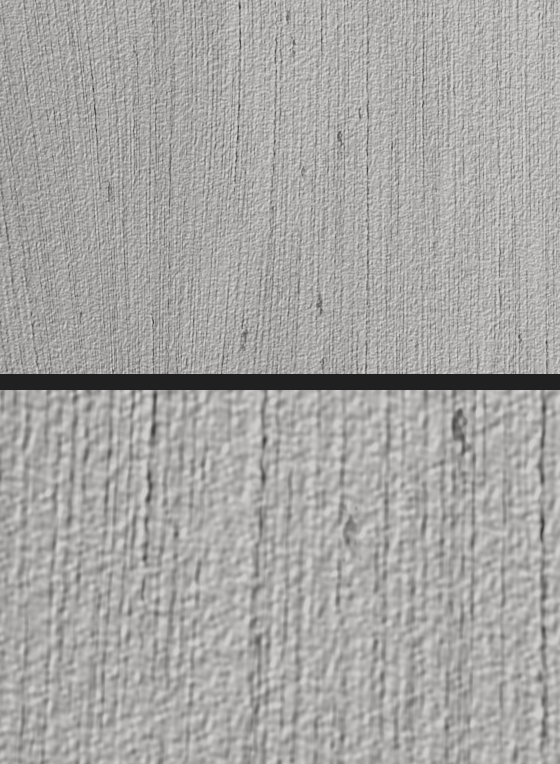
Top, the full canvas; bottom, a detail of the centre.
Write a Shadertoy shader that draws this texture.

```glsl
// Grey plaster brushed downwards: fine grain, combed grooves, furrows and small pits.
#define BASE_TONE 0.688
#define GRAIN_SCALE 200.0
#define GROOVE_SCALE 92.0
#define RELIEF_STRENGTH 0.32
#define LIGHT_STEP 0.004
#define GROOVE_SHADE 0.12
#define FURROW_SPACING 0.05
#define FURROW_SHADE 0.17
#define PIT_CELL vec2(0.13, 0.17)
#define PIT_CHANCE 0.2
#define PIT_SHADE 0.24

float hash(vec2 p) {
    vec3 q = fract(p.xyx * 0.1031);
    q += dot(q, q.yzx + 33.33);
    return fract((q.x + q.y) * q.z);
}

float noise(vec2 p) {
    vec2 i = floor(p), f = fract(p);
    f = f * f * (3.0 - 2.0 * f);
    return mix(mix(hash(i), hash(i + vec2(1, 0)), f.x),
               mix(hash(i + vec2(0, 1)), hash(i + vec2(1, 1)), f.x), f.y);
}

// Bends the vertical strokes: they lean right at the lower left, back near the middle.
vec2 strokeSpace(vec2 p) {
    float down = 1.0 - p.y;
    float left = exp(-pow((p.x - 0.12) / 0.25, 2.0));
    float middle = exp(-pow((p.x - 0.6) / 0.22, 2.0));
    float sway = 0.008 * (noise(p * vec2(3.0, 2.5) + 7.0) - 0.5);
    return vec2(p.x - 0.13 * left * down + 0.05 * middle * down * down + sway, p.y);
}

// Surface height: two turned sizes of grain plus combed ridges.
float height(vec2 p) {
    vec2 s = strokeSpace(p);
    float fine = noise(mat2(0.94, 0.34, -0.34, 0.94) * p * GRAIN_SCALE + 210.0);
    float coarse = noise(mat2(0.8, 0.6, -0.6, 0.8) * p * GRAIN_SCALE * 0.62 + 131.0);
    float ridges = noise(s * vec2(GROOVE_SCALE * 2.0, 5.0) + 400.0);
    return 0.58 * fine + 0.4 * coarse + 0.36 * ridges;
}

// Evenly combed dark lines, one per cell, long but speckled by the grain.
float grooves(vec2 s) {
    float x = s.x * GROOVE_SCALE + 1.6 * noise(s * vec2(22.0, 1.5) + 80.0);
    float id = floor(x);
    float offset = fract(x) - 0.5 - 0.4 * (hash(vec2(id + 60.0, 8.0)) - 0.5);
    offset += 0.22 * (noise(vec2(id * 3.1 + 200.0, s.y * 70.0)) - 0.5);
    float line = smoothstep(0.3, 0.04, abs(offset));
    float along = smoothstep(0.2, 0.75, noise(vec2(id * 5.7 + 300.0, s.y * 4.0)));
    float specks = smoothstep(0.1, 0.9, noise(s * vec2(150.0, 100.0) + 11.0));
    return line * (0.15 + 0.85 * along) * (0.35 + 1.1 * specks);
}

// Long ragged furrows, dark with a lit lip on one side.
float furrows(vec2 s) {
    float shade = 0.0;
    float column = floor(s.x / FURROW_SPACING);
    for (int k = -1; k <= 1; k++) {
        float id = column + float(k) + 50.0;
        float centre = (id - 50.0 + hash(vec2(id, 3.0))) * FURROW_SPACING;
        float ragged = noise(vec2(id * 5.3, s.y * 95.0));
        float d = s.x - centre + 0.004 * (ragged - 0.5)
                + 0.004 * (noise(vec2(id * 7.7, s.y * 12.0)) - 0.5);
        float present = smoothstep(0.25, 0.8, noise(vec2(id * 3.7, s.y * 3.0 + id)));
        present *= 0.25 + 0.9 * hash(vec2(id, 11.0));
        float width = 0.0014 + 0.0016 * noise(vec2(id * 9.1, s.y * 50.0));
        float dark = exp(-d * d / (width * width));
        dark *= 0.3 + 1.3 * smoothstep(0.1, 0.9, noise(s * vec2(200.0, 95.0) + id));
        float lip = exp(-pow((d + 0.005) / 0.0025, 2.0));
        shade += present * (0.28 * lip - dark);
    }
    return shade;
}

// Scattered torn pits, taller than wide, crumbled by the grain.
float pits(vec2 s) {
    float shade = 0.0;
    float crumbs = noise(s * vec2(190.0, 130.0) + 70.0);
    vec2 cell = floor(s / PIT_CELL);
    for (int j = -1; j <= 1; j++)
    for (int i = -1; i <= 1; i++) {
        vec2 id = cell + vec2(i, j) + 40.0;
        float chance = step(hash(id + 17.0), PIT_CHANCE);
        vec2 centre = (id - 40.0 + vec2(hash(id), hash(id + 5.0))) * PIT_CELL;
        float size = mix(0.45, 1.2, hash(id + 29.0));
        vec2 d = s - centre;
        d.x += 0.009 * (noise(vec2(id.x * 3.0, s.y * 60.0)) - 0.5);
        float r = length(d / (vec2(0.005, 0.024) * size)) + 1.7 * (crumbs - 0.5);
        float lip = exp(-pow((d.x + 0.007) / 0.003, 2.0) - pow(d.y / 0.014, 2.0));
        shade += chance * (0.25 * lip - smoothstep(1.25, 0.2, r));
    }
    return shade;
}

void mainImage(out vec4 fragColor, in vec2 fragCoord) {
    vec2 p = fragCoord / iResolution.y;
    vec2 s = strokeSpace(p);

    // Broad tone: paler to the upper right, with faint vertical bands.
    float tone = BASE_TONE + 0.045 * (p.x - 0.75) + 0.025 * (p.y - 0.5);
    tone += 0.03 * (noise(s * vec2(14.0, 1.6) + 20.0) - 0.5);

    // Grazing light from the upper left.
    vec2 towardLight = LIGHT_STEP * vec2(-0.7, 0.7);
    tone += RELIEF_STRENGTH * (height(p) - height(p + towardLight));

    tone -= GROOVE_SHADE * grooves(s);
    tone += FURROW_SHADE * furrows(s);
    tone += PIT_SHADE * pits(s);
    tone = clamp(tone, 0.2, 0.81);

    // Shadows are slightly warmer than the lit grain.
    vec3 warmth = vec3(0.006, -0.001, -0.007) * mix(1.3, 0.6, smoothstep(0.45, 0.75, tone));
    fragColor = vec4(tone + warmth, 1.0);
}
```
